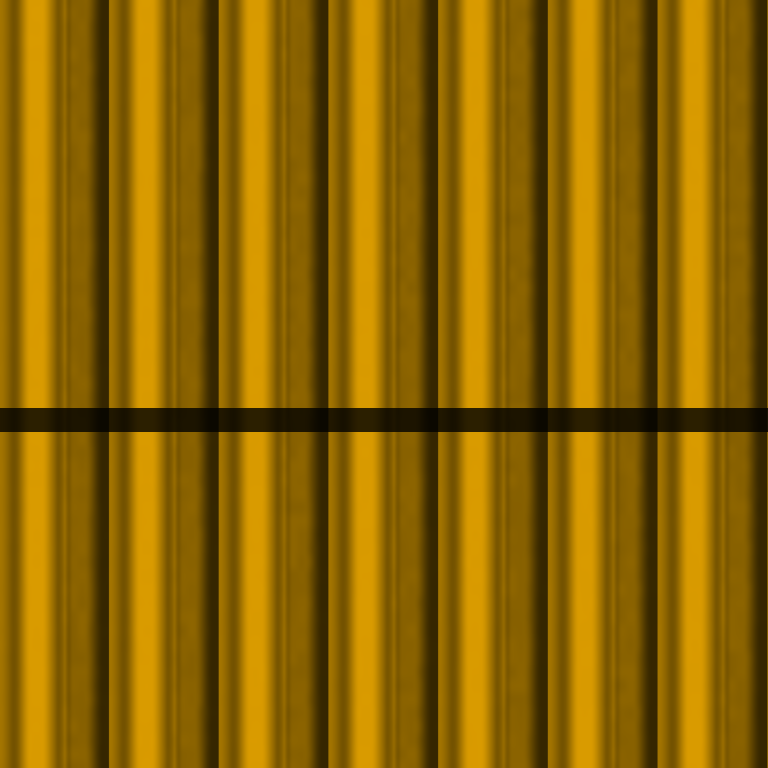
Reproduce this pattern procedurally as a WebGL 2 fragment shader.

```glsl
#version 300 es
precision highp float;
// Seven golden corrugated columns with soft folds, crossed by one dark horizontal band.

uniform vec2 u_resolution;
out vec4 fragColor;

const float COLUMNS = 7.0;
const vec3 GOLD = vec3(1.0, 0.713, 0.0);   // hue, scaled by the fold brightness
const float BODY_TONE = 0.54;
const float CREST_GAIN = 0.31;
const float SHADOW_TONE = 0.21;
const float LIP_TONE = 0.64;
const float BAND_BOTTOM = 0.4375;
const float BAND_TOP = 0.46875;
const float BAND_SHADE = 0.2;              // brightness kept inside the band
const float MOTTLE_GAIN = 0.035;
const vec2 MOTTLE_CELLS = vec2(84.0, 56.0);

float hash(vec2 p) {
    vec3 q = fract(p.xyx * vec3(0.1031, 0.103, 0.0973));
    q += dot(q, q.yzx + 33.33);
    return fract((q.x + q.y) * q.z);
}

// Value noise on the unit square that wraps at its borders.
float wrapNoise(vec2 uv, vec2 cells) {
    vec2 p = uv * cells;
    vec2 i = floor(p);
    vec2 f = smoothstep(0.0, 1.0, p - i);
    vec2 a = mod(i, cells);
    vec2 b = mod(i + 1.0, cells);
    float low = mix(hash(a), hash(vec2(b.x, a.y)), f.x);
    float high = mix(hash(vec2(a.x, b.y)), hash(b), f.x);
    return mix(low, high, f.y);
}

float bump(float x, float center, float width) {
    float d = (x - center) / width;
    return exp(-d * d);
}

// Brightness across one column, u from 0 to 1.
float foldTone(float u) {
    float crest = smoothstep(0.15, 0.28, u) * (1.0 - smoothstep(0.38, 0.53, u));
    float tone = BODY_TONE + CREST_GAIN * crest;
    tone += (LIP_TONE - BODY_TONE) * bump(u, 0.0, 0.06);
    tone -= 0.09 * bump(u, 0.125, 0.045);

    // Fine crease beside the crest
    tone -= 0.07 * bump(u, 0.535, 0.03);
    tone += 0.05 * bump(u, 0.59, 0.015);
    tone -= 0.06 * bump(u, 0.63, 0.022);

    // Shaded side before the next column
    return mix(tone, SHADOW_TONE, smoothstep(0.77, 0.94, u));
}

void main() {
    vec2 uv = gl_FragCoord.xy / u_resolution;
    vec2 pixel = 1.0 / u_resolution;
    float u = fract(uv.x * COLUMNS);

    // Folds, with the sharp column edge smoothed
    float tone = foldTone(u);
    float edge = smoothstep(1.0 - 1.5 * pixel.x * COLUMNS, 1.0, u);
    tone = mix(tone, LIP_TONE, edge);

    // Faint mottling on the duller side
    float dullSide = smoothstep(0.5, 0.65, u) * (1.0 - smoothstep(0.8, 0.95, u));
    float mottle = wrapNoise(uv, MOTTLE_CELLS) - 0.5;
    tone += MOTTLE_GAIN * mottle * mix(0.2, 1.0, dullSide);

    // Dark band
    float bandDistance = abs(uv.y - 0.5 * (BAND_BOTTOM + BAND_TOP)) - 0.5 * (BAND_TOP - BAND_BOTTOM);
    float band = 1.0 - smoothstep(-0.5 * pixel.y, 0.5 * pixel.y, bandDistance);
    tone *= mix(1.0, BAND_SHADE, band);

    fragColor = vec4(GOLD * tone, 1.0);
}
```
